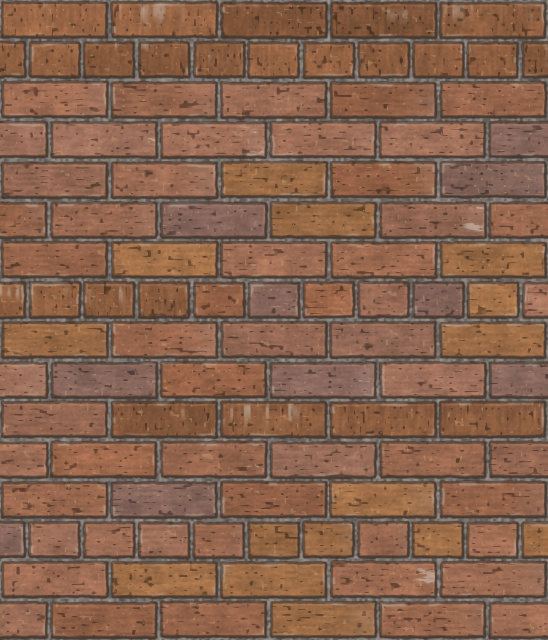
Give the GLSL for this texture, as a Shadertoy shader.

```glsl
float hash(vec2 p) {
    return fract(sin(dot(p, vec2(127.1, 311.7))) * 43758.5453);
}

float noise(vec2 p) {
    vec2 i = floor(p), f = fract(p);
    f = f * f * (3.0 - 2.0 * f);
    return mix(mix(hash(i), hash(i + vec2(1, 0)), f.x),
               mix(hash(i + vec2(0, 1)), hash(i + vec2(1, 1)), f.x), f.y);
}

float fbm(vec2 p) {
    float sum = 0.0, amp = 0.5;
    for (int i = 0; i < 4; i++) {
        sum += amp * noise(p);
        p = p * 2.03 + 17.3;
        amp *= 0.5;
    }
    return sum / 0.9375;
}

float roundedBox(vec2 p, vec2 halfSize, float r) {
    vec2 q = abs(p) - halfSize + r;
    return length(max(q, 0.0)) + min(max(q.x, q.y), 0.0) - r;
}

// Fired clay: base tone, grain, pits and pale grit
vec3 brickColor(vec2 p, vec2 id, bool weathered) {
    float tone = hash(id + 3.1), kind = hash(id + 8.7);
    vec3 clay = mix(vec3(0.59, 0.385, 0.275), vec3(0.61, 0.435, 0.36), tone);
    if (kind > 0.88) clay = vec3(0.62, 0.43, 0.28);
    else if (kind < 0.14) clay = vec3(0.53, 0.40, 0.36);
    if (weathered) clay = mix(vec3(0.51, 0.34, 0.23), vec3(0.57, 0.38, 0.26), tone);
    clay *= 0.94 + 0.12 * hash(id + 5.5);

    vec2 s = p + 31.0 * hash(id);
    float grain = weathered ? noise(s * vec2(16, 3)) : noise(s * vec2(3, 15));
    clay *= 1.0 + 0.14 * (grain - 0.5) + 0.26 * (fbm(s * 2.5) - 0.5);
    clay *= 0.95 + 0.10 * noise(s * 17.0);

    vec2 pitScale = weathered ? vec2(13, 8) : vec2(8, 14);
    clay *= 1.0 - 0.36 * smoothstep(0.74, 0.93, noise(s * pitScale + 40.0));
    clay = mix(clay, vec3(0.74, 0.59, 0.43), 0.5 * smoothstep(0.83, 0.96, noise(s * 12.0 + 71.0)));
    return clay;
}

void mainImage(out vec4 fragColor, in vec2 fragCoord) {
    vec2 p = fragCoord / iResolution.xy * vec2(13.667, 16.0);
    float aa = 16.0 / iResolution.y;

    // Courses from the top: every sixth is made of headers
    float row = floor(16.0 - p.y);
    bool header = mod(row, 6.0) == 1.0;
    float width = header ? 1.3667 : 2.7333;
    float shift = header ? 0.5 : mod(row, 2.0) * 0.55;
    float column = p.x / width + shift;
    vec2 id = vec2(floor(column), row);
    vec2 local = vec2((fract(column) - 0.5) * width, fract(p.y) - 0.5);
    bool weathered = row < 2.0 || (row == 10.0 && id.x > 0.0) || (row == 7.0 && id.x < 4.0);

    // Slightly uneven brick outline
    vec2 jitter = 0.025 * (vec2(hash(id + 1.3), hash(id + 2.9)) - 0.5);
    float d = roundedBox(local + jitter, vec2(width * 0.5 - 0.047, 0.450), 0.045);
    d += 0.028 * (noise(p * 5.0) - 0.5) + 0.016 * (noise(p * 13.0) - 0.5);

    vec3 brick = brickColor(p, id, weathered);

    // Lime: vertical runs on weathered bricks, smears and chips on a few others
    vec3 lime = vec3(0.76, 0.69, 0.63);
    float patchy = smoothstep(0.48, 0.72, fbm(p * vec2(1.1, 1.6) + 9.0));
    if (weathered) {
        float runs = smoothstep(0.58, 0.9, noise(vec2(p.x * 9.0, p.y * 1.4)));
        brick = mix(brick, lime, 0.65 * runs * patchy * smoothstep(-0.4, 0.4, local.y));
    } else {
        float haze = step(0.72, hash(id + 6.2)) * smoothstep(0.1, 0.5, local.x / width);
        brick = mix(brick, vec3(0.66, 0.54, 0.49), 0.45 * haze * fbm(p * vec2(2, 7)));
        float smear = step(0.9, hash(id + 4.4)) * smoothstep(0.62, 0.75, fbm(p * vec2(2, 6) + 5.0));
        brick = mix(brick, lime, 0.75 * smear * smoothstep(0.2, 0.35, local.x / width));
    }
    float chip = smoothstep(-0.14, -0.06, d) * smoothstep(0.66, 0.82, noise(p * vec2(2.5, 4.0) + 23.0));
    brick = mix(brick, lime, 0.55 * chip);

    // Worn light rim above, dark rim deepest below and at the right
    float rim = smoothstep(-0.13, -0.085, d) * (1.0 - smoothstep(-0.07, -0.035, d));
    float upper = smoothstep(0.25, 0.4, local.y);
    float lower = smoothstep(-0.3, -0.42, local.y);
    float right = smoothstep(width * 0.5 - 0.2, width * 0.5 - 0.08, local.x);
    brick = mix(brick, vec3(0.73, 0.56, 0.44), rim * (0.1 + 0.35 * max(upper, right)) * noise(p * 4.0 + 2.0));
    float shade = smoothstep(-0.075 - 0.03 * lower, -0.025, d);
    brick = mix(brick, vec3(0.28, 0.215, 0.175), shade * (0.62 + 0.3 * max(lower, right)));

    // Sandy mortar, shaded next to the bricks
    vec3 mortar = vec3(0.48, 0.45, 0.43) * (0.72 + 0.5 * noise(p * 15.0) + 0.2 * (fbm(p * 3.0) - 0.5));
    mortar *= 0.68 + 0.36 * smoothstep(0.0, 0.04, d);

    vec3 color = mix(brick, mortar, smoothstep(-0.5 * aa, 0.5 * aa, d));
    fragColor = vec4(clamp(color, 0.0, 1.0), 1.0);
}
```
